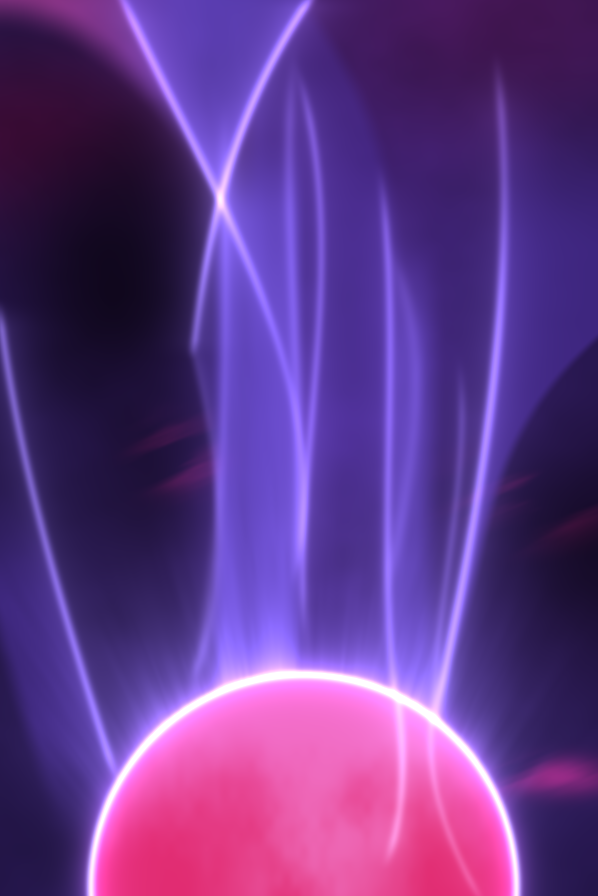
A Shadertoy shader for this background:

```glsl
// Plasma lamp: a glowing pink globe sends violet filaments and veils upward.
// Filaments are cubic paths x(y); veils fill the gaps between two paths.
// Soft blobs and fractal noise tint the smoky room behind them.

const vec2 GLOBE = vec2(0.508, 0.014);
const float RADIUS = 0.356;
const vec3 VIOLET = vec3(0.40, 0.29, 0.80);
const vec3 INDIGO = vec3(0.29, 0.18, 0.60);
const vec3 LAVENDER = vec3(0.52, 0.46, 0.80);
const vec3 NIGHT = vec3(0.06, 0.025, 0.11);

float hash(vec2 p) {
  return fract(sin(dot(p, vec2(127.1, 311.7))) * 43758.5);
}

float noise(vec2 p) {
  vec2 i = floor(p), f = fract(p);
  f = f * f * (3.0 - 2.0 * f);
  return mix(mix(hash(i), hash(i + vec2(1, 0)), f.x),
             mix(hash(i + vec2(0, 1)), hash(i + 1.0), f.x), f.y);
}

float fbm(vec2 p) {
  float sum = 0.0, amp = 0.5;
  for (int i = 0; i < 4; i++) {
    sum += amp * noise(p);
    p = p * 2.03 + 7.1;
    amp *= 0.5;
  }
  return sum;
}

// Exponential decay with a bounded exponent
float decay(float x) {
  return exp(-clamp(x, 0.0, 40.0));
}

float blob(vec2 p, float x, float y, float w, float h) {
  vec2 d = (p - vec2(x, y)) / vec2(w, h);
  return decay(dot(d, d));
}

// Cubic through four x values, evenly spaced from height span.x to span.y
float path(float y, vec2 span, vec4 x) {
  float t = clamp(3.0 * (y - span.x) / (span.y - span.x), -0.3, 3.3);
  vec3 d = x.yzw - x.xyz;
  vec2 e = d.yz - d.xy;
  return x.x + t * (d.x + (t - 1.0) * (e.x / 2.0 + (t - 2.0) * (e.y - e.x) / 6.0));
}

// Soft window between two limits
float band(float x, float low, float high, float soft) {
  return smoothstep(-soft, soft, x - low) * smoothstep(-soft, soft, high - x);
}

// Thin bright core with a wide glow around a path
float strand(vec2 p, vec2 span, vec4 x, float width, float soft) {
  float centre = path(p.y, span, x);
  float slope = (path(p.y + 0.01, span, x) - centre) / 0.01;
  float d = abs(p.x - centre) / sqrt(1.0 + slope * slope) / width;
  return (0.75 * decay(d * d) + 0.35 * decay(d / 4.0)) * band(p.y, span.y, span.x, soft);
}

vec3 room(vec2 p) {
  vec3 col = vec3(0.15, 0.09, 0.31);
  col = mix(col, vec3(0.27, 0.15, 0.52), 0.9 * blob(p, 0.6, 0.95, 0.32, 0.65));
  col = mix(col, vec3(0.30, 0.09, 0.35), 0.85 * blob(p, 0.85, 1.48, 0.38, 0.24));
  col = mix(col, vec3(0.26, 0.05, 0.23), blob(p, 0.05, 1.27, 0.3, 0.16));
  col = mix(col, NIGHT, 0.95 * blob(p, 0.19, 1.03, 0.18, 0.24));
  col = mix(col, NIGHT, 0.85 * blob(p, 1.0, 0.58, 0.2, 0.27));
  col = mix(col, NIGHT, 0.6 * blob(p, 0.25, 0.68, 0.12, 0.2));
  // Pink veil in the upper left corner
  float corner = smoothstep(-0.03, 0.05, p.y - 1.47 + 2.2 * p.x * p.x) * smoothstep(0.5, 0.25, p.x);
  col = mix(col, mix(vec3(0.66, 0.24, 0.60), INDIGO, smoothstep(0.05, 0.4, p.x)), 0.8 * corner);
  // Dim slanted red wisps
  float red = blob(p, 0.3, 0.74, 0.06, 0.05) + blob(p, 0.9, 0.67, 0.1, 0.06) + blob(p, 0.93, 0.2, 0.1, 0.03);
  float wisp = fbm(vec2(p.x * 4.0, (p.y - 0.4 * p.x) * 18.0));
  col += vec3(0.40, 0.05, 0.16) * red * smoothstep(0.35, 0.75, wisp);
  return col * (0.75 + 0.5 * fbm(p * vec2(4, 5)));
}

vec3 globe(vec2 p, float d) {
  float cloud = fbm(p * vec2(8, 5) + 3.0);
  float rise = smoothstep(0.02, 0.28, p.y + 0.2 * (cloud - 0.5));
  vec3 col = mix(vec3(0.88, 0.17, 0.44), vec3(0.94, 0.41, 0.76), rise);
  col = mix(col, vec3(0.94, 0.45, 0.76), 0.8 * blob(p, 0.54, 0.06, 0.14, 0.2) * smoothstep(0.2, 0.6, cloud));
  float inner = strand(p, vec2(0.34, 0.07), vec4(0.664, 0.672, 0.67, 0.652), 0.008, 0.03)
      + 0.6 * strand(p, vec2(0.32, 0), vec4(0.726, 0.723, 0.75, 0.8), 0.007, 0.03);
  return col + vec3(0.08, 0.25, 0.25) * inner + vec3(0.1, 0.1, 0.25) * decay(-d / 0.035);
}

void mainImage(out vec4 fragColor, in vec2 fragCoord) {
  vec2 p = fragCoord / iResolution.x, q = p - GLOBE;
  float d = length(q) - RADIUS, y = p.y;
  float rays = fbm(vec2(atan(q.x, q.y + 0.3) * 14.0, d * 2.0));
  vec3 col = room(p);

  // Paths shared by strands and veils
  vec2 sa = vec2(1.5, 0.5625), sb = vec2(1.5, 0.914), sc = vec2(0.914, 0.375);
  vec2 sf = vec2(1.168, 0.289), sh = vec2(1.363, 0.309), sj = vec2(0.973, 0.211);
  vec4 a = vec4(0.205, 0.357, 0.479, 0.498), b = vec4(0.518, 0.414, 0.355, 0.324);
  vec4 c = vec4(0.324, 0.359, 0.365, 0.328), f = vec4(0.641, 0.652, 0.648, 0.666);
  vec4 h = vec4(0.834, 0.838, 0.797, 0.730), j = vec4(0, 0.045, 0.111, 0.189);
  float xa = path(y, sa, a), xf = path(y, sf, f), xh = path(y, sh, h), xj = path(y, sj, j);
  float xb = y > sb.y ? path(y, sb, b) : path(y, sc, c);
  float middle = path(y, vec2(1.5, 0.6), vec4(0.50, 0.645, 0.66, 0.65));
  float wing = path(y, vec2(0.934, 0.445), vec4(1.0, 0.869, 0.811, 0.771));

  // Veils
  float body = 0.6 + 0.6 * rays;
  col = mix(col, INDIGO, 0.65 * band(p.x, xh, wing, 0.012) * band(y, 0.4, 1.22, 0.16));
  col = mix(col, INDIGO, 0.5 * band(p.x, max(xb, 0.42), middle, 0.02) * band(y, 0.7, 1.5, 0.2));
  col = mix(col, VIOLET, 0.75 * body * band(p.x, xa, xb, 0.012) * band(y, 1.15, 1.7, 0.04));
  col = mix(col, VIOLET, 0.35 * body * band(p.x, xb, 0.4, 0.015) * band(y, 0.4, 1.12, 0.06));
  col = mix(col, VIOLET, 0.7 * body * band(p.x, max(xb, 0.365), max(xa, 0.5), 0.014) * band(y, 0.3, 1.2, 0.08));
  col = mix(col, VIOLET, 0.55 * body * band(p.x, xf, xf + 0.07, 0.025) * band(y, 0.3, 1.0, 0.14));
  col = mix(col, INDIGO, 0.6 * body * band(p.x, xj - 0.12, xj, 0.02) * band(y, 0.2, 0.6, 0.12));

  // Haze above the globe
  float above = smoothstep(0.1, 0.95, q.y / length(q));
  col += LAVENDER * (0.7 * above * (0.4 + rays) * decay(d / 0.11) + 0.3 * decay(d / 0.03));

  // Strands: the crossing pair is brightest near the top
  float top = smoothstep(0.85, 1.25, y);
  float light = mix(0.6, 1.1, top) * strand(p, sb, b, 0.008, 0.02) + 0.2 * strand(p, sc, c, 0.009, 0.02)
      + mix(0.3, 0.9, top) * strand(p, sa, a, 0.008, 0.05) + mix(1.0, 0.45, top) * strand(p, sh, h, 0.009, 0.06)
      + 0.75 * strand(p, sj, j, 0.008, 0.03) + 0.5 * strand(p, sf, f, 0.008, 0.07)
      + 0.45 * strand(p, vec2(1.344, 0.465), vec4(0.508, 0.537, 0.518, 0.508), 0.008, 0.06)
      + 0.3 * strand(p, vec2(1.363, 0.562), vec4(0.488, 0.486, 0.498, 0.496), 0.01, 0.08)
      + 0.2 * strand(p, vec2(1.266, 0.348), vec4(0.375, 0.377, 0.365, 0.324), 0.01, 0.08)
      + 0.2 * strand(p, vec2(1.051, 0.523), vec4(0.664, 0.695, 0.682, 0.65), 0.012, 0.06)
      + 0.3 * strand(p, vec2(0.855, 0.299), vec4(0.771, 0.764, 0.74, 0.725), 0.008, 0.06);
  col += vec3(0.42, 0.37, 0.62) * light;

  // Globe and its white rim
  float edge = 1.5 / iResolution.x;
  col = mix(globe(p, d), col, smoothstep(-edge, edge, d));
  col += vec3(0.45, 0.55, 0.5) * decay(d * d / 0.00005) + vec3(0.32, 0.14, 0.35) * decay(abs(d) / 0.016);
  fragColor = vec4(clamp(col, 0.0, 1.0), 1);
}
```
